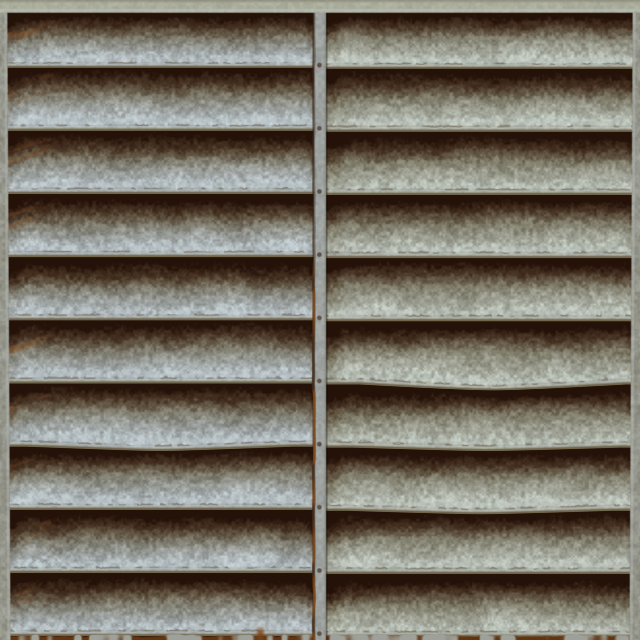
Give the GLSL for this texture, as a WebGL 1 fragment shader.

```glsl
precision highp float;
uniform vec2 u_resolution;

// Layout, in canvas units; rows are counted downwards
const float TOP = 0.992;
const float PITCH = 0.0987;
const float HEADER_Y = 0.980;
const float TOP_ROW_CUT = 0.12;
const float BAR_X = 0.500;
const float BAR_HALF = 0.0095;
const float SIDE_WIDTH = 0.0115;
const float SIDE_TAPER = 0.005;
const float SILL_Y = 0.007;
const float DENT_REACH = 0.21;
const float GRAIN = 0.15;
const float RUST_TOP = 0.585;

const vec3 DEEP_SHADOW = vec3(0.14, 0.065, 0.03);
const vec3 BROWN_SHADOW = vec3(0.26, 0.18, 0.12);
const vec3 SOFT_SHADOW = vec3(0.38, 0.33, 0.26);
const vec3 DULL_METAL = vec3(0.51, 0.50, 0.44);
const vec3 METAL = vec3(0.62, 0.63, 0.60);
const vec3 BRIGHT_METAL = vec3(0.72, 0.75, 0.74);
const vec3 LIP_EDGE = vec3(0.44, 0.40, 0.30);
const vec3 HEADER = vec3(0.67, 0.68, 0.61);
const vec3 RUST = vec3(0.48, 0.26, 0.08);

float hash(vec2 p) {
  vec3 q = fract(p.xyx * 0.1031);
  q += dot(q, q.yzx + 33.33);
  return fract((q.x + q.y) * q.z);
}

float noise(vec2 p) {
  vec2 i = floor(p), f = fract(p);
  f = f * f * (3.0 - 2.0 * f);
  return mix(mix(hash(i), hash(i + vec2(1.0, 0.0)), f.x),
             mix(hash(i + vec2(0.0, 1.0)), hash(i + 1.0), f.x), f.y);
}

float band(float x, float center, float halfWidth, float soft) {
  return 1.0 - smoothstep(halfWidth - soft, halfWidth + soft, abs(x - center));
}

// Downward bend of a slat edge, in rows
float sag(float edge, float x, float rightSide) {
  float leftDepth = 0.08 * band(edge, 7.0, 0.5, 0.1);
  float rightDepth = mix(0.12, 0.065, step(6.5, edge)) * band(edge, 7.0, 1.5, 0.1);
  float peak = mix(0.25, 0.83 - 0.01 * edge, rightSide);
  float away = sqrt(pow(x - peak, 2.0) + 0.0006) / DENT_REACH;
  return mix(leftDepth, rightDepth, rightSide) * max(0.0, 1.0 - away) + 0.015 * rightSide;
}

// Colour from the shadowed top of a slat to its lit bottom
vec3 slatRamp(float t) {
  vec3 c = mix(DEEP_SHADOW, BROWN_SHADOW, smoothstep(0.08, 0.25, t));
  c = mix(c, SOFT_SHADOW, smoothstep(0.23, 0.37, t));
  c = mix(c, DULL_METAL, smoothstep(0.35, 0.50, t));
  c = mix(c, METAL, smoothstep(0.48, 0.68, t));
  return mix(c, BRIGHT_METAL, smoothstep(0.66, 0.86, t));
}

vec3 slats(vec2 uv, float px, float grain) {
  float rightSide = step(BAR_X, uv.x);
  float depth = (TOP - uv.y) / PITCH;
  float edge = floor(depth + 0.5);
  depth -= sag(edge, uv.x, rightSide) * (1.0 - smoothstep(0.0, 0.5, abs(depth - edge)));
  float row = floor(depth);
  float cut = TOP_ROW_CUT * (1.0 - step(0.5, row));
  float t = max(0.0, (fract(depth) - cut) / (1.0 - cut));
  float vary = hash(vec2(row + 3.0, rightSide * 7.0 + 2.0));
  float aa = 1.2 * px / PITCH;

  // Uneven shadow, deeper at the panel ends
  float x = fract(uv.x * 2.0) * 0.5;
  float ends = (1.0 - smoothstep(0.012, 0.045, x)) + smoothstep(0.475, 0.495, x);
  float cloud = noise(vec2(uv.x * 22.0, depth * 3.0 + 9.0)) - 0.5;
  float lit = t + 0.09 * cloud + 0.06 * (vary - 0.5) + 0.10 * grain - 0.12 * ends;
  vec3 c = slatRamp(lit);
  c *= 1.0 + (GRAIN * grain + 0.06 * cloud) * smoothstep(0.1, 0.6, t);
  c += mix(vec3(-0.01, 0.0, 0.025), vec3(0.0, 0.0, -0.025), rightSide) * smoothstep(0.3, 0.8, t);

  // Slanted rust scratches in the left corners
  float slant = t + (uv.x - 0.015) * 3.3;
  float scratch = smoothstep(0.45, 0.8, noise(vec2(uv.x * 25.0, slant * 16.0 + row * 5.0)));
  float corner = band(slant, 0.42, 0.12, 0.1) * (1.0 - smoothstep(0.03, 0.10, uv.x));
  c = mix(c, RUST + 0.08, 0.6 * scratch * corner * (0.3 + 0.7 * vary));

  // Pitted fold, flat lip and thin lower edge
  float pits = smoothstep(0.35, 0.7, noise(vec2(uv.x * 110.0, row * 13.0 + rightSide * 5.0)));
  c = mix(c, SOFT_SHADOW, band(t, 0.905 + 0.02 * grain, 0.014, aa) * mix(0.15, 0.6, pits));
  c = mix(c, METAL * (1.0 + 0.1 * grain), 0.65 * smoothstep(0.92, 0.94, t));
  c = mix(c, LIP_EDGE, smoothstep(0.955 - aa, 0.955 + aa, t));
  return mix(c, DEEP_SHADOW, smoothstep(1.0 - aa, 1.0, t));
}

void main() {
  vec2 uv = gl_FragCoord.xy / u_resolution;
  float px = 1.0 / min(u_resolution.x, u_resolution.y);
  float grain = noise(uv * 170.0) + 0.6 * noise(uv * 330.0 + 40.0) - 0.8;
  float wear = noise(uv * vec2(90.0, 45.0));
  vec3 color = slats(uv, px, grain);

  // Sill with brown deposits
  float sill = 1.0 - smoothstep(SILL_Y - px, SILL_Y + px, uv.y + 0.006 * (wear - 0.5));
  color = mix(color, mix(METAL, RUST * 0.8, smoothstep(0.3, 0.7, wear)), sill);
  float stain = band(uv.x, 0.407, 0.005, 0.004) * (1.0 - smoothstep(0.01, 0.026, uv.y));
  color = mix(color, RUST, 0.8 * stain);

  // Centre bar with rivets and a rusted left edge
  float barX = uv.x - BAR_X;
  color *= 1.0 - 0.45 * band(barX, 0.0, BAR_HALF + 0.002, 0.002);
  vec3 bar = METAL * (1.0 + 0.12 * grain) + vec3(0.0, 0.01, 0.03);
  bar = mix(bar, DULL_METAL, smoothstep(0.004, BAR_HALF, barX) * 0.5);
  float rivetY = (fract((TOP - uv.y) / PITCH + 0.55) - 0.5) * PITCH;
  float rivet = 1.0 - smoothstep(0.002, 0.002 + 2.0 * px, length(vec2(barX + 0.001, rivetY)));
  bar = mix(bar, BROWN_SHADOW, 0.7 * rivet);
  color = mix(color, bar, band(barX, 0.0, BAR_HALF, px));
  float rusted = 1.0 - smoothstep(RUST_TOP - 0.03, RUST_TOP + 0.02, uv.y);
  float seam = band(barX, -BAR_HALF + 0.002 * (wear - 0.5), 0.0022, px);
  vec3 seamColor = mix(BROWN_SHADOW, RUST, rusted * smoothstep(0.15, 0.6, wear));
  color = mix(color, seamColor, seam * mix(0.5, 0.9, rusted));

  // Tapered side rails and header
  float side = SIDE_WIDTH + SIDE_TAPER * (1.0 - uv.y);
  float inset = min(uv.x, 1.0 - uv.x);
  vec3 rail = mix(DULL_METAL, METAL, 0.35 + 0.5 * wear) * (1.0 + 0.15 * grain);
  rail = mix(rail, BRIGHT_METAL, 0.4 * band(inset, side - 0.003, 0.002, px));
  color = mix(color, rail, 1.0 - smoothstep(side - px, side + px, inset));
  vec3 header = HEADER * (1.0 + 0.08 * grain);
  header = mix(header, BRIGHT_METAL, 0.6 * band(uv.y, HEADER_Y + 0.004, 0.002, px));
  header = mix(header, DULL_METAL, 0.6 * smoothstep(0.994, 1.0, uv.y));
  color = mix(color, header, smoothstep(HEADER_Y - px, HEADER_Y + px, uv.y));

  gl_FragColor = vec4(clamp(color, 0.0, 1.0), 1.0);
}
```
